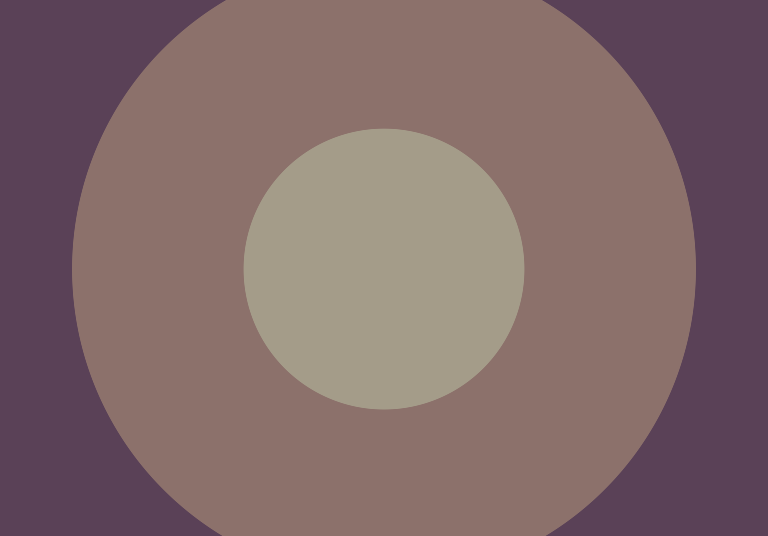
This background is drawn by a Shadertoy shader. Its source:

```glsl
const vec3 PLUM = vec3(0.353, 0.255, 0.341);
const vec3 ROSE = vec3(0.549, 0.443, 0.420);
const vec3 SAGE = vec3(0.643, 0.612, 0.537);

// Signed distance to a circle
float circleDistance(vec2 point, vec2 center, float radius) {
    return length(point - center) - radius;
}

// Coverage of a shape, softened over one pixel
float coverage(float dist, float pixel) {
    return 1.0 - smoothstep(-0.5 * pixel, 0.5 * pixel, dist);
}

// Lay a flat disc over a base colour
vec3 paintDisc(vec3 base, vec3 color, vec2 point, vec2 center, float radius, float pixel) {
    return mix(base, color, coverage(circleDistance(point, center, radius), pixel));
}

void mainImage(out vec4 fragColor, in vec2 fragCoord) {
    // Canvas height is one unit; x is measured from the middle
    float pixel = 1.0 / iResolution.y;
    vec2 point = (fragCoord - vec2(0.5 * iResolution.x, 0.0)) * pixel;
    vec2 center = vec2(0.0, 0.498);

    // Concentric discs, largest first
    vec3 color = PLUM;
    color = paintDisc(color, ROSE, point, center, 0.582, pixel);
    color = paintDisc(color, SAGE, point, center, 0.262, pixel);

    fragColor = vec4(color, 1.0);
}
```
